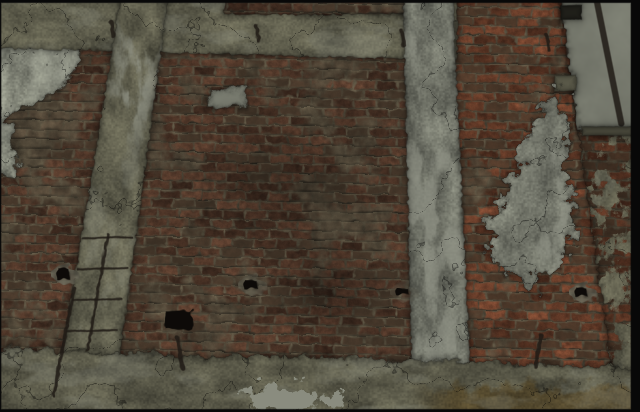
Give the GLSL for this texture, as a Shadertoy shader.

```glsl
// A weathered brick wall in a concrete frame, with peeling plaster and iron.
// Layers go back to front, from distance functions roughened by noise.
// Lengths are percent of the canvas height.

float hash(vec2 p) { return fract(sin(dot(p, vec2(127.1, 311.7))) * 43758.5); }

float noise(vec2 p) {
    vec2 i = floor(p), f = fract(p), e = vec2(1, 0);
    f = f * f * (3.0 - 2.0 * f);
    return mix(mix(hash(i), hash(i + e), f.x),
               mix(hash(i + e.yx), hash(i + 1.0), f.x), f.y);
}

float fbm(vec2 p) {
    float sum = 0.0, amp = 0.52;
    for (int i = 0; i < 5; i++) {
        sum += amp * noise(p);
        p = mat2(1.6, 1.2, -1.2, 1.6) * p + 7.3;
        amp *= 0.5;
    }
    return sum;
}

float cover(float d, float aa) { return 1.0 - smoothstep(-aa, aa, d); }

float box(vec2 p, vec2 b) {
    vec2 d = abs(p) - b;
    return length(max(d, 0.0)) + min(max(d.x, d.y), 0.0);
}

// Capsule from a to a + ab, radius ra to rb.
float taper(vec2 p, vec2 a, vec2 ab, float ra, float rb) {
    float h = clamp(dot(p - a, ab) / dot(ab, ab), 0.0, 1.0);
    return length(p - a - ab * h) - mix(ra, rb, h);
}

// Soft round stain.
float blot(vec2 p, vec2 size) { p /= size; return exp(-dot(p, p)); }

vec3 bricks(vec2 p, vec3 clay, float wear, float aa) {
    vec2 size = vec2(5.3, 2.3);
    vec2 q = p + vec2(0, 0.022 * p.x) + 0.6 * noise(p * 0.6);
    float row = floor(q.y / size.y);
    q.x += size.x * (0.5 * mod(row, 2.0) + 0.35 * hash(vec2(row, 3)));
    vec2 id = floor(q / size), cell = (fract(q / size) - 0.5) * size;
    float d = box(cell, size * 0.5 - 0.25) + 0.45 * noise(p * 1.3) - 0.22;
    vec3 brick = clay * mix(0.68, 1.15, hash(id)) * (0.7 + 0.6 * fbm(p * 0.9));
    brick = mix(brick, vec3(0.25, 0.22, 0.17), 0.6 * step(0.72, hash(id + 9.0)));
    vec3 mortar = vec3(0.32, 0.29, 0.23) * (0.6 + 0.8 * fbm(p * 0.5));
    mortar *= 1.0 - 0.45 * smoothstep(0.4, 1.0, -cell.y) * noise(p * 0.35);
    float smear = smoothstep(0.5, 0.68, fbm(p * 0.13 + 5.0) + wear);
    return mix(mortar, brick, cover(d, aa + 0.1) * (1.0 - 0.8 * smear));
}

vec3 concrete(vec2 p, vec3 base, float flake) {
    vec3 c = base * (0.55 + 0.76 * fbm(p * vec2(0.3, 0.16)) + 0.2 * noise(p * 2.2));
    float worn = smoothstep(0.52, 0.7, fbm(p * vec2(0.22, 0.1) + 13.0));
    float crack = abs(fbm(p * 0.09 + 31.0) - 0.5) - 0.004;
    return mix(c, vec3(0.57, 0.58, 0.53), flake * worn) * (1.0 - 0.4 * cover(crack, 0.005));
}

// Panel with a dark seam along its rim.
void lay(inout vec3 c, vec3 over, float d, float aa) {
    c = mix(c, over, cover(d, aa)) * (1.0 - 0.42 * exp(-1.8 * abs(d)));
}

// Hole with a collar of cement.
void socket(inout vec3 c, vec2 p, vec2 size, float collar, float aa) {
    float rough = noise(p * 0.8 + 20.0) - 0.5;
    float rim = length(p * vec2(0.8, 1)) - size.x - 1.0 + 2.0 * rough;
    c = mix(c, vec3(0.35, 0.34, 0.29) * (0.7 + 0.6 * noise(p)), collar * cover(rim, aa));
    c = mix(c, vec3(0.05, 0.04, 0.03), cover(box(p, size) + rough, aa));
}

void bar(inout vec3 c, vec2 p, vec2 a, vec2 ab, float r, float aa) {
    c = mix(c, vec3(0.12, 0.1, 0.08), 0.85 * cover(taper(p, a, ab, r, r), aa));
}

void mainImage(out vec4 fragColor, in vec2 fragCoord) {
    float aa = 100.0 / iResolution.y;
    vec2 p = fragCoord * aa;
    float x = p.x, y = p.y, rise = y - 14.0;
    float rough = fbm(p * 0.35) - 0.5, fine = noise(p * 1.1) - 0.5;
    vec2 w = p + 0.5 * vec2(fine, rough);
    vec3 grey = vec3(0.36, 0.355, 0.29), white = vec3(0.5, 0.51, 0.46);

    // Brick, redder on the right pier.
    float pier = smoothstep(105.0, 113.0, x);
    vec3 clay = mix(vec3(0.315, 0.215, 0.16), vec3(0.4, 0.235, 0.16), pier);
    float wear = 0.3 * blot(p - vec2(86, 46), vec2(9)) + 0.3 * blot(p - vec2(12, 66), vec2(11, 9));
    vec3 c = bricks(p, clay, wear - 0.06 - 0.08 * pier, aa);
    c *= 1.0 - 0.35 * blot(p - vec2(80, 29), vec2(9, 7)) - 0.22 * blot(p - vec2(70, 56), vec2(18, 15));

    // Far right: patched brick, pale wall, pipe, ledges.
    float beyond = 149.9 - y * 0.139 - x + fine;
    float patched = smoothstep(-0.05, 0.08, rough + 0.003 * (42.0 - y));
    lay(c, mix(c * 0.8, concrete(p, grey, 0.2), patched), beyond, aa);
    lay(c, white * (0.82 + 0.25 * fbm(p * 0.1)), max(beyond, 68.5 - y), aa);
    bar(c, p, vec2(144.8, 100), vec2(6, -30), 0.75, aa);
    lay(c, grey * 0.8, box(w - vec2(147.5, 68.2), vec2(6.2, 1.1)), aa);
    lay(c, grey, box(w - vec2(137.2, 79.8), vec2(2.6, 1.9)), aa);
    lay(c, grey * 0.35, box(w - vec2(138.6, 97), vec2(2.5, 1.7)), aa);

    // Peeling plaster.
    float peel = taper(p, vec2(134.8, 77), vec2(-2.8, -15), 1.6, 5.8);
    peel = min(peel, taper(p, vec2(132, 62), vec2(-3, -18.5), 5.8, 10.5));
    peel = min(peel, taper(p, vec2(129, 43.5), vec2(-1, -13), 9.0, 1.0)) + 9.0 * rough + fine;
    lay(c, concrete(p, white * 0.88, 0.65), peel, aa);
    float slab = max(59.0 + 0.53 * x - 0.85 * y, x - 19.5);
    slab = min(slab, box(p - vec2(0, 64), vec2(3.5, 6.5))) + 5.0 * rough;
    lay(c, concrete(p, white, 0.5), slab, aa);
    lay(c, white * 0.95, box(w - vec2(55, 76.4), vec2(4.6, 2.4)) + 4.0 * rough, aa);

    // Concrete beams and columns.
    float beam = max(88.3 - 0.026 * x - y, x - 111.0);
    beam = max(beam, -box(p - vec2(76.5, 99), vec2(22, 2.5))) + 0.7 * fine;
    lay(c, concrete(p.yx, grey, 0.25), beam, aa);
    float left = max(15.1 + rise * 0.164 - x, x - 29.2 - rise * 0.134) + 0.6 * fine;
    lay(c, concrete(p, grey, 0.25 + 0.6 * blot(p - vec2(33, 80), vec2(6, 13))), left, aa);
    float right = max(99.8 - rise * 0.022 - x, x - 113.9 + rise * 0.046) + 0.6 * fine;
    lay(c, concrete(p, white * 0.84, 0.65), right, aa);
    float ochre = cover(y - 6.0 + 8.0 * rough, 1.5) * smoothstep(98.0, 112.0, x);
    vec3 sill = mix(grey * 0.94, vec3(0.31, 0.27, 0.17), ochre);
    lay(c, concrete(p.yx, sill, 0.25), y - 15.3 + 0.027 * x + 3.0 * rough + fine, aa);
    float splash = 3.0 * length((p - vec2(71, 3.2)) / vec2(11, 3)) - 3.0 + 8.0 * rough;
    c = mix(c, white * 1.08, cover(splash, aa));

    // Bared reinforcement, hooks, sockets.
    bar(c, w, vec2(26.2, 43), vec2(-5, -28), 0.35, aa);
    bar(c, w, vec2(18, 30), vec2(-5, -26), 0.4, aa);
    for (float k = 0.0; k < 4.0; k++) {
        bar(c, w, vec2(20.0 - 1.2 * k, 42.2 - 7.5 * k), vec2(12, 0.2), 0.25, aa);
        bar(c, w, vec2(27.0 + 35.2 * k, 94.8 - 1.1 * k), vec2(0.6, -3.6), 0.45, aa);
    }
    bar(c, w, vec2(43, 18), vec2(1.4, -7.5), 0.5, aa);
    bar(c, w, vec2(131.3, 18.5), vec2(-1.3, -7.5), 0.5, aa);
    socket(c, p - vec2(15.5, 33.6), vec2(1.5), 0.9, aa);
    socket(c, p - vec2(61, 31), vec2(1.6, 1.1), 0.6, aa);
    socket(c, p - vec2(43.3, 22.4), vec2(3.3, 2.3), 0.0, aa);
    socket(c, p - vec2(97.8, 29.3), vec2(1.5, 0.8), 0.3, aa);
    socket(c, p - vec2(141.2, 29.2), vec2(1.4, 1.1), 0.9, aa);

    // Dark margin.
    float margin = box(p - vec2(76.7, 50), vec2(76.4, 49.3));
    fragColor = vec4(mix(vec3(0.03), c, cover(margin, aa)), 1);
}
```
